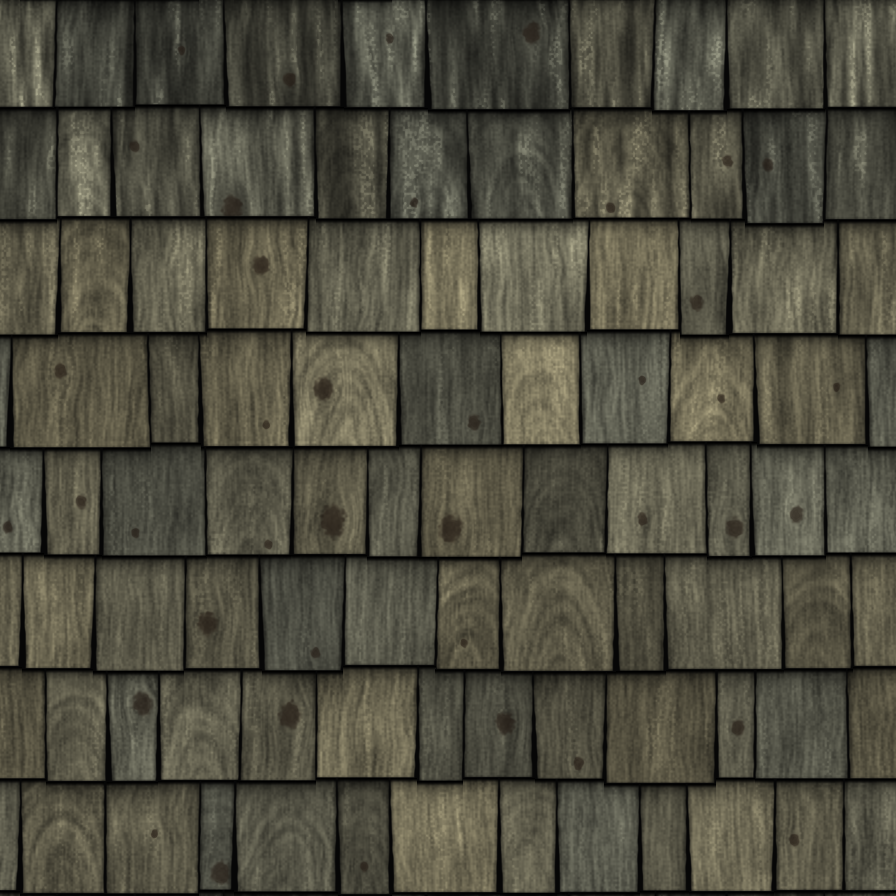
Write a Shadertoy shader that draws this texture.

```glsl
// Weathered wooden shingles in eight overlapping courses, with grain, knots and shadows.

const float ROWS = 8.0;
const float FIRST_COUNT = 9.65;    // shingles in the top course
const float COUNT_STEP = 0.4;      // extra shingles per course going down
const float JITTER = 0.62;         // spread of joint positions, in shingle widths
const float LEAN = 0.07;           // tilt of the joints, in shingle widths
const float MAX_LIFT = 0.065;      // unevenness of the lower ends, in courses
const float GAP_TOP = 0.0011;      // half width of a joint at its top
const float GAP_SPREAD = 0.0030;   // most it widens towards the bottom
const float KNOT_CHANCE = 0.36;
const float ARCH_CHANCE = 0.24;
const float RING_FREQ = 115.0;
const vec3 GREY_WOOD = vec3(0.325, 0.328, 0.285);
const vec3 TAN_WOOD = vec3(0.385, 0.365, 0.288);
const vec3 KNOT_COLOR = vec3(0.13, 0.095, 0.07);
const vec3 GAP_COLOR = vec3(0.025, 0.025, 0.024);

struct Shingle {
    vec2 seed;     // wrapped index and course
    float x;       // distance from the left joint
    float width;
    float lift;
    float gapDist; // distance outside the joints, negative within them
};

float hash(vec2 p) {
    vec3 q = fract(p.xyx * vec3(0.1031, 0.1030, 0.0973));
    q += dot(q, q.yzx + 33.33);
    return fract((q.x + q.y) * q.z);
}

float noise(vec2 p) {
    vec2 i = floor(p), f = fract(p);
    f = f * f * (3.0 - 2.0 * f);
    return mix(mix(hash(i), hash(i + vec2(1, 0)), f.x),
               mix(hash(i + vec2(0, 1)), hash(i + vec2(1, 1)), f.x), f.y);
}

// Joint position in shingle widths; v runs down the course from 0 to 1
float joint(float i, float row, float count, float v) {
    vec2 s = vec2(mod(i, count), row);
    return i + 0.1 + JITTER * hash(s + 17.0) + LEAN * (hash(s + 41.0) - 0.5) * v;
}

float gapWidth(float i, float row, float count, float v) {
    float h = hash(vec2(mod(i, count), row) + 73.0);
    return GAP_TOP + GAP_SPREAD * h * smoothstep(0.1, 1.0, v);
}

Shingle findShingle(float x, float row, float v) {
    row = mod(row, ROWS);
    float count = floor(FIRST_COUNT + COUNT_STEP * row);
    float p = x * count, i = floor(p);
    i -= step(p, joint(i, row, count, v));
    float left = joint(i, row, count, v), right = joint(i + 1.0, row, count, v);
    Shingle s;
    s.seed = vec2(mod(i, count), row);
    s.x = (p - left) / count;
    s.width = (right - left) / count;
    s.lift = MAX_LIFT * hash(s.seed + 97.0);
    s.gapDist = min(s.x - gapWidth(i, row, count, v),
                    s.width - s.x - gapWidth(i + 1.0, row, count, v));
    return s;
}

vec3 woodColor(Shingle s, float v) {
    vec2 p = vec2(s.x, v / ROWS), shift = s.seed * vec2(13.7, 29.3);
    float course = s.seed.y;

    // Knot, with the grain pushed aside around it
    float hasKnot = step(hash(s.seed + 5.0), KNOT_CHANCE);
    vec2 knotPos = vec2(s.width * mix(0.25, 0.75, hash(s.seed + 7.0)),
                        mix(0.25, 0.88, hash(s.seed + 9.0)) / ROWS);
    float radius = mix(0.003, 0.011, pow(hash(s.seed + 11.0), 2.0));
    vec2 d = (p - knotPos) * vec2(1.0, 0.8);
    float knotDist = length(d) / radius + 0.5 * (noise(p * 260.0 + shift) - 0.5);
    float pull = hasKnot * exp(-dot(d, d) / (6.0 * radius * radius));
    vec2 g = vec2(p.x - 0.65 * d.x * pull, p.y);

    // Straight or arched growth rings
    float arch = length(vec2(p.x - 0.5 * s.width, (p.y - 0.14) * 0.42));
    float across = mix(g.x, arch, step(hash(s.seed + 13.0), ARCH_CHANCE));
    across += 0.010 * (noise(vec2(p.x * 28.0, p.y * 26.0) + shift) - 0.5);
    float rings = sin(6.2832 * RING_FREQ * across + 4.0 * noise(g * vec2(70, 18) + shift));
    float streak = noise(vec2(across * 190.0, p.y * 14.0) + shift) - 0.5;
    float fiber = noise(vec2(g.x * 430.0, p.y * 65.0) + shift) - 0.5;
    float speck = noise(p * 380.0 + shift) - 0.5;
    float blotch = noise(p * vec2(45, 22) + shift) - 0.5;

    // Upper courses are rougher and darker; the third and fourth are bleached
    float rough = 1.0 - smoothstep(0.5, 2.8, course);
    float bleach = exp(-pow((course - 2.6) / 1.1, 2.0)) * hash(s.seed + 19.0);
    float tone = mix(0.80, 1.14, hash(s.seed + 23.0)) + 0.34 * bleach - 0.10 * rough;
    tone *= 1.0 + 0.055 * rings + 0.30 * streak + 0.22 * fiber + 0.20 * speck + 0.26 * blotch;
    float wear = noise(vec2(g.x * 110.0, p.y * 16.0) + shift + 50.0);
    tone *= 1.0 + (0.15 + 0.65 * rough) * (wear - 0.5);
    tone += (0.08 + 0.15 * rough) * smoothstep(0.65, 0.9, wear) * smoothstep(-0.1, 0.3, speck);
    vec3 color = mix(GREY_WOOD, TAN_WOOD, clamp(hash(s.seed + 31.0) + bleach - 0.4 * rough, 0.0, 1.0));
    color *= tone;

    // Knot core with a darker rim
    float core = 1.0 - smoothstep(0.55, 1.25, knotDist);
    float rim = exp(-pow((knotDist - 1.1) * 3.5, 2.0));
    return mix(color, KNOT_COLOR, hasKnot * clamp(0.65 * core + 0.45 * rim, 0.0, 0.9));
}

void mainImage(out vec4 fragColor, in vec2 fragCoord) {
    vec2 uv = fragCoord / iResolution.xy;
    float aa = 1.0 / iResolution.y;
    float down = (1.0 - uv.y) * ROWS;
    float row = floor(down), v = down - row;

    // Below a raised end the next course shows through
    Shingle here = findShingle(uv.x, row, v), above = findShingle(uv.x, row - 1.0, 1.0);
    if (v > 1.0 - here.lift) {
        above = here;
        row += 1.0;
        v -= 1.0;
        here = findShingle(uv.x, row, v);
    }
    vec3 color = woodColor(here, v);

    // Shadow from the course above, then worn side and lower edges
    float depth = v + above.lift;
    color *= smoothstep(0.0, 0.045, depth) * (1.0 - 0.82 * exp(-depth * 13.0));
    float endDist = (1.0 - here.lift - v) / ROWS;
    float ragged = 0.0012 * (noise(vec2(here.x * 90.0, v * 12.0) + here.seed * 7.0) - 0.5);
    float sideDist = here.gapDist + ragged;
    color *= mix(0.68, 1.0, smoothstep(0.0, 0.005, sideDist));
    color *= mix(0.75, 1.0, smoothstep(0.0, 0.004, endDist));
    float cover = smoothstep(-aa, aa, sideDist) * smoothstep(0.0, 1.5 * aa, endDist);
    fragColor = vec4(mix(GAP_COLOR, color, cover), 1.0);
}
```
